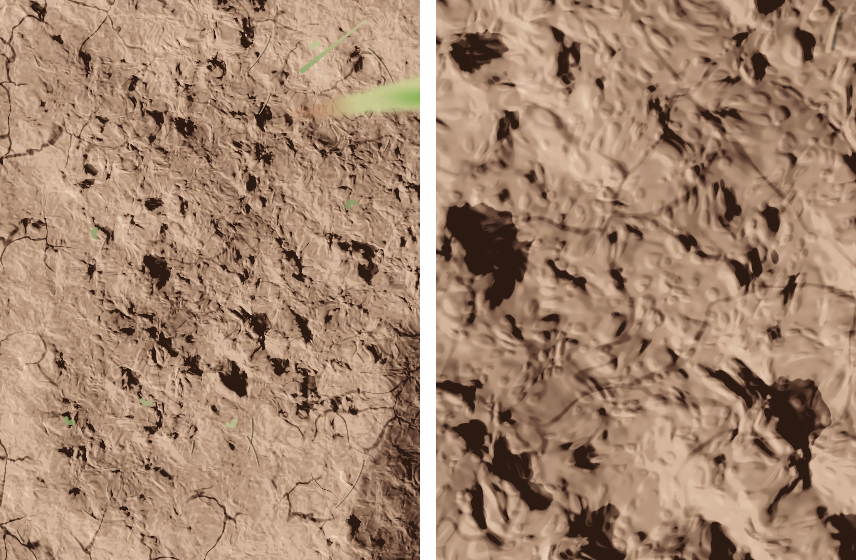
Left, the full canvas; right, a detail of the centre.
Write a Shadertoy shader that draws this texture.

```glsl
// Sunlit dry brown soil with crumbs, clods, cracks, straw bits and a few green leaves.

const vec2 SUN = vec2(-0.85, -0.53);   // direction towards the sun
const float SUN_SLOPE = 1.0;
const vec2 PIT = vec2(0.57, 0.43);

float hash(vec2 p) { return fract(sin(dot(p, vec2(127.1, 311.7))) * 43758.55); }

float noise(vec2 p) {
    vec2 i = floor(p), f = fract(p);
    f = f * f * (3.0 - 2.0 * f);
    return mix(mix(hash(i), hash(i + vec2(1, 0)), f.x),
               mix(hash(i + vec2(0, 1)), hash(i + vec2(1, 1)), f.x), f.y);
}

vec2 warp(vec2 p, float freq, float amount) {
    return p + amount * (vec2(noise(p * freq), noise(p * freq + 37.2)) - 0.5);
}

// Loose crumbly ground is 1, smooth crusted ground is 0.
float looseness(vec2 p) { return smoothstep(0.25, 0.7, noise(warp(p, 9.0, 0.1) * 3.6 + 4.0)); }

// Scattered lumps, one possible lump per grid cell.
float clods(vec2 p, float scale, float density) {
    p *= scale;
    vec2 cell = floor(p);
    float top = 0.0;
    for (int y = -1; y <= 1; y++)
    for (int x = -1; x <= 1; x++) {
        vec2 id = cell + vec2(x, y);
        float h = hash(id + scale);
        vec2 centre = id + 0.2 + 0.6 * vec2(h, fract(h * 57.3));
        float radius = 0.25 + 0.4 * fract(h * 173.1);
        float dome = 1.0 - smoothstep(0.35, 1.0, length(p - centre) / radius);
        top = max(top, dome * radius * step(fract(h * 711.0), density));
    }
    return top / scale;
}

// Distance-like value that falls to zero on the borders of random plates.
float plateEdge(vec2 p) {
    vec2 cell = floor(p), nearest = vec2(9.0);
    for (int y = -1; y <= 1; y++)
    for (int x = -1; x <= 1; x++) {
        vec2 id = cell + vec2(x, y);
        float h = hash(id + 5.0);
        float d = length(p - id - vec2(h, fract(h * 57.3)));
        nearest = d < nearest.x ? vec2(d, nearest.x) : vec2(nearest.x, min(nearest.y, d));
    }
    return nearest.y - nearest.x;
}

float relief(vec2 p, float loose) {
    vec2 q = warp(warp(p, 25.0, 0.024), 75.0, 0.008);
    float height = 0.0, freq = 6.0;
    for (int i = 0; i < 6; i++) {
        height += 0.55 * noise(q * freq + float(i) * 7.1) / freq;
        freq *= 1.95;
    }
    float lumps = clods(q, 8.0, 0.3) + clods(q, 19.0, 0.42)
                + clods(q, 44.0, 0.5) + clods(q, 95.0, 0.55);
    height += lumps * mix(0.28, 0.72, loose);
    return height - 0.06 * (1.0 - smoothstep(0.015, 0.038, length(q - PIT)));
}

// Soil colour for a brightness with mean 0 and spread 1.
vec3 soilColor(float tone) {
    vec3 c = mix(vec3(0.17, 0.10, 0.07), vec3(0.39, 0.27, 0.21), smoothstep(-1.9, -1.1, tone));
    c = mix(c, vec3(0.57, 0.44, 0.35), smoothstep(-1.15, -0.5, tone));
    c = mix(c, vec3(0.71, 0.58, 0.48), smoothstep(-0.55, 0.2, tone));
    c = mix(c, vec3(0.83, 0.71, 0.61), smoothstep(0.15, 1.1, tone));
    return mix(c, vec3(0.93, 0.84, 0.75), smoothstep(1.2, 2.4, tone));
}

// Tapered stroke: x is coverage, y the position along it.
vec2 stroke(vec2 p, vec2 a, vec2 b, vec2 widths, float soft) {
    vec2 ab = b - a;
    float t = clamp(dot(p - a, ab) / dot(ab, ab), 0.0, 1.0);
    float w = mix(widths.x, widths.y, t);
    return vec2(1.0 - smoothstep(w - soft, w + soft, length(p - a - ab * t)), t);
}

void mainImage(out vec4 fragColor, in vec2 fragCoord) {
    vec2 p = fragCoord / iResolution.x;
    float loose = looseness(p);

    // Sunlight on slopes and short cast shadows
    float height = relief(p, loose);
    float lit = (height - relief(p + SUN * 0.003, loose)) / 0.003;
    float blocked = 0.0, reach = 0.006;
    for (int i = 0; i < 4; i++) {
        blocked = max(blocked, relief(p + SUN * reach, loose) - height - reach * SUN_SLOPE);
        reach *= 1.85;
    }
    float tone = 0.3 + 0.62 * clamp(lit, -2.0, 2.2) - 1.5 * smoothstep(0.0, 0.006, blocked);
    tone += 1.1 * (noise(p * 5.0 + 9.0) - 0.5) + 0.6 * (noise(p * 170.0) - 0.5) - 0.3 * (loose - 0.5);

    // Cracks in the crust, the pit, and the large shade at lower right
    float edge = plateEdge(warp(warp(p, 14.0, 0.07), 60.0, 0.014) * 9.0);
    float crack = (1.0 - smoothstep(0.015, 0.075, edge)) * smoothstep(0.4, 0.6, noise(p * 8.0 + 2.0));
    tone -= 1.7 * crack * (1.0 - 0.6 * loose);
    tone -= 1.3 * (1.0 - smoothstep(0.012, 0.03, length(warp(p, 40.0, 0.03) - PIT)));
    vec2 s = warp(p, 11.0, 0.08);
    tone -= 1.15 * smoothstep(-0.012, 0.015, s.x - 0.79 - 0.3 * s.y) * (1.0 - smoothstep(0.55, 0.6, s.y));
    vec3 color = soilColor(tone);

    // Straw and small clover leaves
    for (int i = 0; i < 20; i++) {
        float k = float(i);
        vec2 at = vec2(hash(vec2(k, 1.0)), 1.333 * hash(vec2(k, 2.0)));
        float angle = 6.283 * hash(vec2(k, 3.0));
        vec2 dir = vec2(cos(angle), sin(angle)), side = vec2(-dir.y, dir.x);
        float len = 0.025 + 0.11 * pow(hash(vec2(k, 4.0)), 3.0);
        vec2 bent = p + side * 3.0 * pow(dot(p - at, dir), 2.0);
        float shade = stroke(bent + SUN * 0.004, at, at + dir * len, vec2(0.002, 0.001), 0.0015).x;
        float straw = stroke(bent, at, at + dir * len, vec2(0.0022, 0.001), 0.0012).x;
        color = mix(color * (1.0 - 0.4 * shade), vec3(0.82, 0.70, 0.56), 0.85 * straw);
        if (i % 3 == 0) {
            vec2 leafAt = at.yx * vec2(0.75, 1.333);
            float leaf = max(stroke(p, leafAt, leafAt + dir * 0.012, vec2(0.004, 0.007), 0.0015).x,
                             stroke(p, leafAt, leafAt + side * 0.011, vec2(0.003, 0.006), 0.0015).x);
            color = mix(color, mix(vec3(0.46, 0.56, 0.32), vec3(0.74, 0.77, 0.57), hash(at)), 0.85 * leaf);
        }
    }

    // Thin sharp blade and wide out-of-focus blade at upper right
    vec2 thin = stroke(p, vec2(0.72, 1.165), vec2(0.87, 1.285), vec2(0.006, 0.002), 0.0015);
    color = mix(color, mix(vec3(0.60, 0.67, 0.45), vec3(0.78, 0.76, 0.58), thin.y), thin.x);
    vec2 wide = stroke(p, vec2(0.70, 1.06), vec2(1.03, 1.118), vec2(0.012, 0.042), 0.012);
    vec3 bladeColor = mix(vec3(0.74, 0.52, 0.38), vec3(0.80, 0.80, 0.58), smoothstep(0.1, 0.5, wide.y));
    float core = smoothstep(0.55, 0.95, wide.y) * (1.0 - smoothstep(0.0, 0.035, abs(p.y - 1.1)));
    bladeColor = mix(bladeColor, vec3(0.52, 0.70, 0.33), core);
    color = mix(color, bladeColor, wide.x * mix(0.35, 0.95, smoothstep(0.0, 0.45, wide.y)));

    fragColor = vec4(color, 1.0);
}
```
